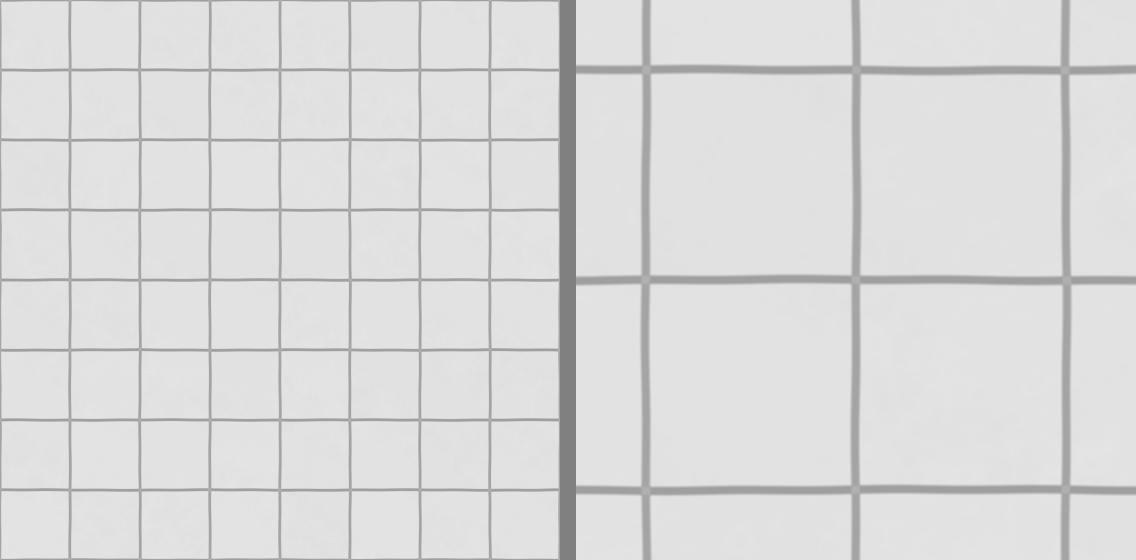
Left: the whole. Right: its middle third, enlarged.
This pattern is drawn by a WebGL 1 fragment shader. Its source:

```glsl
precision highp float;
// Square pale grey ceramic tiles with thin soft grout and faint cloudy glaze.

uniform vec2 u_resolution;

#define GRID 8.0                // tiles across and down
#define GROUT_HALF 0.020        // half grout width, in tiles
#define GROUT_SOFT 0.010        // softness of the grout edge, in tiles
#define WOBBLE 0.005            // wander of the grout lines, in tiles
#define TILE_COLOR vec3(0.886)
#define GROUT_ACROSS vec3(0.625)
#define GROUT_DOWN vec3(0.645)
#define GROUT_CROSS vec3(0.690)
#define TILE_VARIATION 0.008    // brightness spread between tiles
#define CLOUD_STRENGTH 0.022
#define GRAIN_STRENGTH 0.010

const float TAU = 6.28318;

vec2 hash2(vec2 p) {
  vec3 q = fract(vec3(p.xyx) * vec3(0.1031, 0.1030, 0.0973));
  q += dot(q, q.yzx + 33.33);
  return fract((q.xx + q.yz) * q.zy);
}

// Distance to the nearest scattered point.
float cellular(vec2 p) {
  vec2 cell = floor(p);
  vec2 local = fract(p);
  float nearest = 2.0;
  for (int y = -1; y <= 1; y++) {
    for (int x = -1; x <= 1; x++) {
      vec2 step2 = vec2(float(x), float(y));
      vec2 toPoint = step2 + hash2(cell + step2) - local;
      nearest = min(nearest, dot(toPoint, toPoint));
    }
  }
  return sqrt(nearest);
}

// Whole-number frequencies keep the wander continuous across canvas edges.
vec2 wander(vec2 uv) {
  vec2 slow = sin(TAU * (3.0 * uv.yx + 2.0 * uv) + vec2(0.4, 2.1));
  vec2 fast = sin(TAU * (11.0 * uv.yx + 5.0 * uv) + vec2(1.7, 0.9));
  return WOBBLE * (0.6 * slow + 0.4 * fast);
}

// Glaze is sampled separately per tile, so its breaks lie under the grout.
float glaze(vec2 p) {
  vec2 tile = mod(floor(p), GRID);
  vec2 seed = hash2(tile + 17.0);
  vec2 q = fract(p) + tile * 3.0 + seed;
  vec2 warp = 0.08 * sin(TAU * 1.7 * q.yx + 6.0 * seed);
  float cloud = cellular((q + warp) * 3.0) - 0.5;
  float grain = cellular(q * 13.0) - 0.5;
  float patches = smoothstep(-0.2, 0.6, sin(2.3 * q.x + 3.1 * q.y + TAU * seed.x));
  return TILE_VARIATION * (seed.y - 0.5)
       + CLOUD_STRENGTH * cloud * mix(0.15, 0.6, patches)
       + GRAIN_STRENGTH * grain * mix(0.3, 1.0, patches);
}

void main() {
  vec2 uv = gl_FragCoord.xy / u_resolution;
  vec2 p = uv * GRID + wander(uv);

  // Distance to the nearest vertical (x) and horizontal (y) joint.
  vec2 joint = abs(fract(p + 0.5) - 0.5);
  vec2 soft = max(vec2(GROUT_SOFT), 0.6 * GRID / u_resolution);
  vec2 grout = 1.0 - smoothstep(GROUT_HALF - soft, GROUT_HALF + soft, joint);

  vec3 color = TILE_COLOR + glaze(p);
  color = mix(color, GROUT_DOWN, grout.x);
  color = mix(color, GROUT_ACROSS, grout.y);
  color = mix(color, GROUT_CROSS, grout.x * grout.y);

  gl_FragColor = vec4(color, 1.0);
}
```
